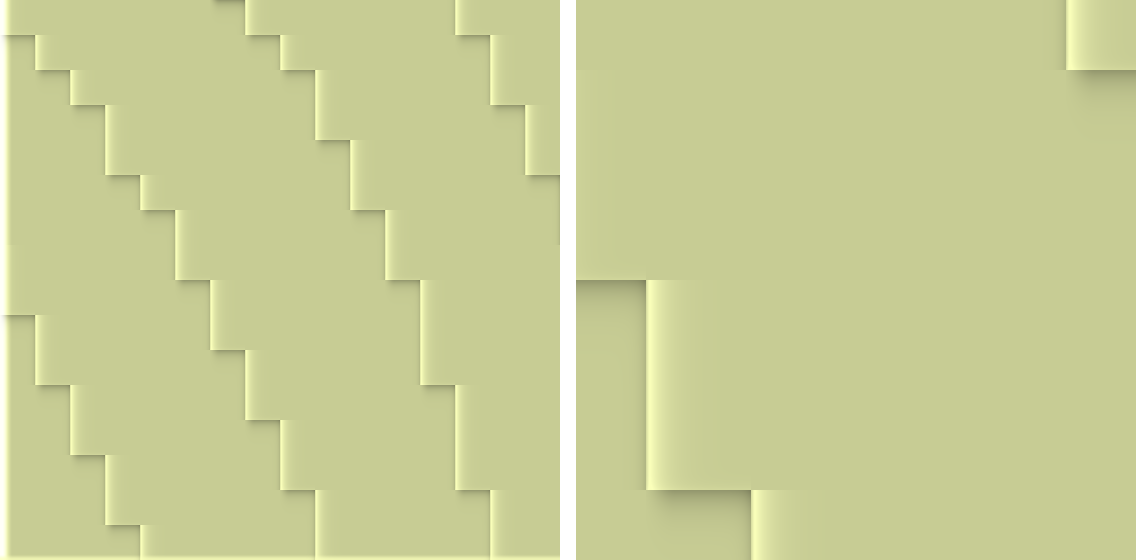
Left, the full canvas; right, a detail of the centre.
Write a WebGL 2 fragment shader that draws this pattern.

```glsl
#version 300 es
precision highp float;
// Embossed terraces: four staircases descend to the right over a 16 by 16 grid.
// Each is a quadratic curve floored per column; its risers catch light from
// the left and its treads drop a soft shadow onto the terrace below.

uniform vec2 u_resolution;
out vec4 fragColor;

// Tread height of the four staircases in a column, in cells below the top.
vec4 treadHeight(float column) {
  vec4 k = column - vec4(0.0, 0.0, 7.0, 13.0);
  vec4 slope = vec4(1.2, 2.0, 1.3, 2.0);
  vec4 bend = vec4(0.06, 0.0, 0.14, 0.0);
  return floor(vec4(1.05, 9.05, 1.2, 1.05) + slope * k + bend * k * k);
}

float strongest(vec4 v) {
  return max(max(v.x, v.y), max(v.z, v.w));
}

void main() {
  vec2 uv = gl_FragCoord.xy / u_resolution;
  vec2 cell = vec2(uv.x, 1.0 - uv.y) * 16.0;
  float column = floor(cell.x);
  float across = fract(cell.x);
  vec4 soft = vec4(8.0 / u_resolution.y);

  // Signed depth below the treads of this column and its two neighbours.
  vec4 depth = cell.y - treadHeight(column);
  vec4 below = smoothstep(-soft, soft, depth);
  vec4 belowLeft = smoothstep(-soft, soft, cell.y - treadHeight(column - 1.0));
  vec4 belowRight = smoothstep(-soft, soft, cell.y - treadHeight(column + 1.0));

  // Lit rim to the right of each riser, with a thin glint along each tread.
  float rim = strongest(belowLeft * (1.0 - below));
  rim *= smoothstep(-0.02, 0.04, across) * exp(-7.0 * max(across - 0.04, 0.0));
  float glint = strongest((1.0 - below) * exp(min(depth, 0.0) * 22.0));

  // Shadow under each tread, and a faint dark line left of each riser.
  float shadow = strongest(below * exp(-7.0 * max(depth, 0.0)));
  shadow *= smoothstep(-0.05, 0.28, across);
  float crease = strongest(below * (1.0 - belowRight)) * exp(-18.0 * (1.0 - across));

  vec3 olive = vec3(0.78, 0.80, 0.58);
  vec3 paleYellow = vec3(0.98, 1.0, 0.73);
  vec3 color = mix(olive, paleYellow, min(rim + 0.2 * glint, 1.0));

  // Bright left border fading from white, and a narrow lit bottom border.
  color = mix(color, paleYellow, 1.0 - smoothstep(0.12, 0.36, cell.x));
  color = mix(color, vec3(1.0, 1.0, 0.97), 1.0 - smoothstep(0.06, 0.24, cell.x));
  color = mix(color, paleYellow, 0.75 * (1.0 - smoothstep(0.02, 0.17, 16.0 - cell.y)));

  color *= 1.0 - 0.27 * shadow - 0.12 * crease;
  fragColor = vec4(color, 1.0);
}
```
